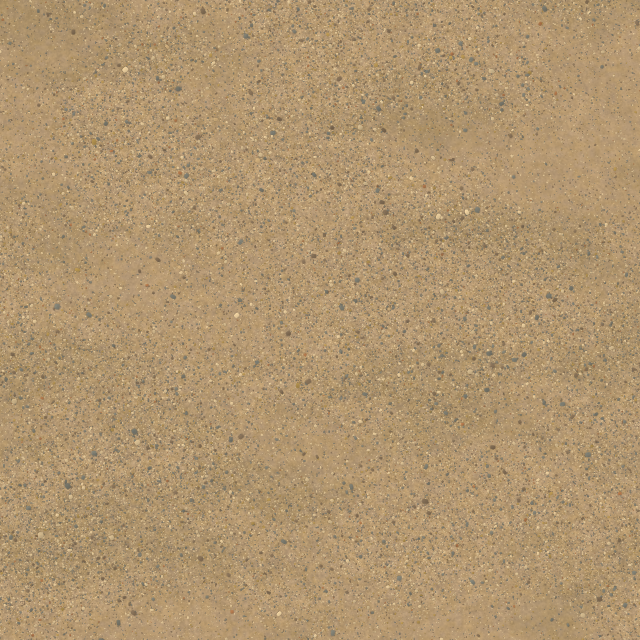
This texture is drawn by a Shadertoy shader. Its source:

```glsl
// Dry sandy ground with drifts of fine gravel and a few coloured pebbles.

const vec3 SAND  = vec3(0.715, 0.600, 0.448);
const vec3 OLIVE = vec3(0.640, 0.545, 0.395);
const vec3 CREAM = vec3(0.890, 0.785, 0.600);
const vec3 TAN   = vec3(0.780, 0.655, 0.465);
const vec3 SLATE = vec3(0.450, 0.460, 0.425);
const vec3 BROWN = vec3(0.490, 0.410, 0.320);
const vec3 OCHRE = vec3(0.690, 0.560, 0.290);
const vec3 RUST  = vec3(0.670, 0.430, 0.260);

float hash(vec2 p) {
    return fract(sin(dot(p, vec2(127.1, 311.7))) * 43758.545);
}

mat2 rotation(float angle) {
    float c = cos(angle), s = sin(angle);
    return mat2(c, s, -s, c);
}

float valueNoise(vec2 p) {
    vec2 cell = floor(p), f = fract(p);
    f = f * f * (3.0 - 2.0 * f);
    float low = mix(hash(cell), hash(cell + vec2(1, 0)), f.x);
    float high = mix(hash(cell + vec2(0, 1)), hash(cell + vec2(1, 1)), f.x);
    return mix(low, high, f.y);
}

float fbm(vec2 p) {
    float sum = 0.0, weight = 0.5;
    for (int i = 0; i < 5; i++) {
        sum += weight * valueNoise(p);
        p = rotation(0.6) * p * 2.03 + 17.3;
        weight *= 0.5;
    }
    return sum / 0.97;
}

// Stone colour from a random pick; a higher dark share gives more slate.
vec3 stoneColour(float pick, float darkShare) {
    float light = 1.0 - darkShare;
    if (pick < 0.60 * light) return CREAM;
    if (pick < 0.86 * light) return TAN;
    if (pick < 0.93 * light) return OCHRE;
    if (pick < 0.96 * light) return RUST;
    return pick < 1.0 - 0.35 * darkShare ? SLATE : BROWN;
}

// One layer of scattered stones, at most one to a grid cell.
vec3 addStones(vec3 ground, vec2 uv, float scale, float density,
               float darkShare, float strength, float seed) {
    vec2 p = rotation(seed * 0.73) * uv * scale + seed * 13.7;
    vec2 cell = floor(p);
    vec2 key = cell + seed * 5.31;
    float radius = mix(0.20, 0.40, hash(key + 3.1));
    vec2 jitter = vec2(hash(key + 7.7), hash(key + 11.9)) - 0.5;
    vec2 d = fract(p) - 0.5 - jitter * (1.0 - 2.0 * radius);
    vec2 q = rotation(6.283 * hash(key + 19.3)) * d;
    q.y *= mix(1.0, 1.7, hash(key + 23.7));

    // Slightly angular outline
    float edge = mix(length(q), max(abs(q.x), abs(q.y)) * 1.12, 0.4) - radius;
    float soft = 0.7 * scale / iResolution.y;
    float present = step(hash(key + 31.3), density);
    float cover = present * (1.0 - smoothstep(-soft, soft, edge));
    float shadow = present * (1.0 - smoothstep(0.0, 0.22, edge));

    vec3 stone = stoneColour(hash(key + 41.9), darkShare);
    stone *= mix(0.90, 1.08, hash(key + 53.1));
    vec2 lightDir = rotation(seed * 0.73) * vec2(-0.6, 0.8);
    stone *= 1.0 + 0.10 * dot(d, lightDir) / radius;
    ground *= 1.0 - 0.10 * strength * shadow;
    return mix(ground, stone, cover * strength);
}

void mainImage(out vec4 fragColor, in vec2 fragCoord) {
    vec2 uv = fragCoord / iResolution.y;

    // Gravel drifts, broader than they are tall
    float drift = fbm(uv * vec2(3.6, 5.2) + vec2(4.2, 9.1));
    float gravel = smoothstep(0.30, 0.66, drift);
    float stain = smoothstep(0.46, 0.74, fbm(uv * vec2(5.0, 10.0) + 31.7));

    // Sand bed with soft stains and fine grain
    vec3 colour = mix(SAND, OLIVE, 0.55 * stain);
    float mottle = fbm(uv * 45.0 + 3.0) - 0.5;
    float grain = valueNoise(uv * 230.0 + 8.0) - 0.5;
    float dust = valueNoise(rotation(0.5) * uv * 430.0) - 0.5;
    float roughness = mix(0.55, 1.25, gravel);
    colour *= 1.0 + 0.10 * mottle + roughness * (0.11 * grain + 0.13 * dust);
    float warmth = valueNoise(uv * 120.0 + 61.0) - 0.5;
    colour += warmth * vec3(0.012, 0.0, -0.045);

    // Stones from fine to coarse
    colour = addStones(colour, uv, 330.0, mix(0.16, 0.55, gravel), 0.32, 0.60, 1.0);
    colour = addStones(colour, uv, 250.0, mix(0.09, 0.48, gravel), 0.30, 0.70, 2.0);
    colour = addStones(colour, uv, 180.0, mix(0.03, 0.30, gravel), 0.32, 0.75, 3.0);
    colour = addStones(colour, uv, 125.0, mix(0.01, 0.13, gravel), 0.45, 0.80, 4.0);
    colour = addStones(colour, uv, 80.0, 0.055 * gravel, 0.65, 0.85, 5.0);

    fragColor = vec4(clamp(colour, 0.0, 1.0), 1.0);
}
```
